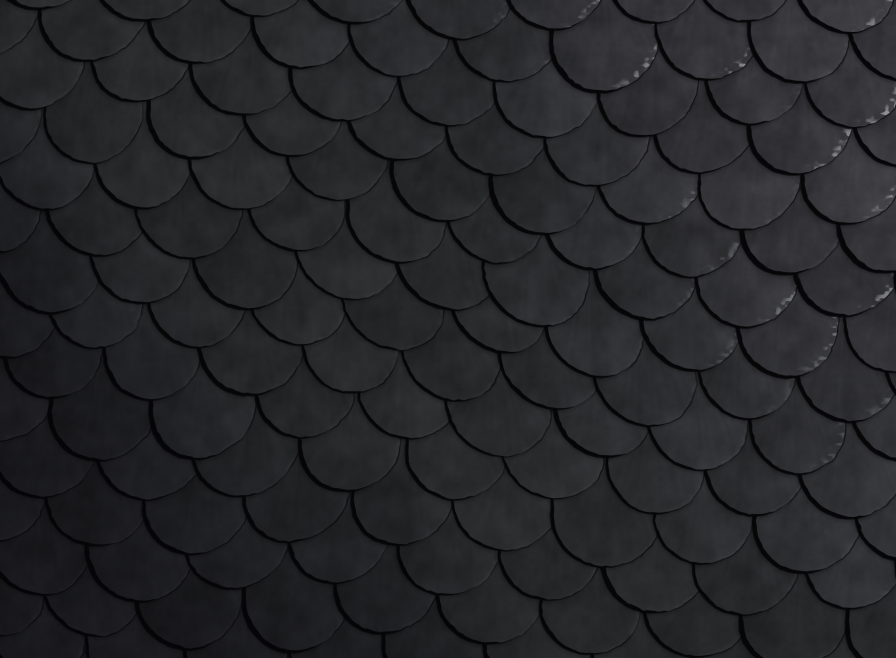
A WebGL 1 fragment shader for this texture:

```glsl
precision highp float;
// Dark slate roof of overlapping fish-scale tiles, lit from the upper right.

uniform vec2 u_resolution;

// Lengths are fractions of the canvas width.
const vec2 PITCH = vec2(0.112, 0.0534);
const vec2 FIRST_TILE = vec2(0.052, 0.672);
const float RADIUS = 0.0562;
const float LINE_WIDTH = 0.0010;
const vec2 SHADOW_SHIFT = vec2(0.0042, 0.0028);

const vec3 GAP = vec3(0.018, 0.018, 0.024);
const vec3 SHADE = vec3(0.098, 0.099, 0.112);
const vec3 SLATE = vec3(0.150, 0.155, 0.161);
const vec3 PALE = vec3(0.212, 0.211, 0.229);
const vec3 GLINT = vec3(0.66, 0.67, 0.70);

float hash(vec2 p) {
  return fract(sin(dot(p, vec2(127.1, 311.7))) * 43758.5453);
}

float noise(vec2 p) {
  vec2 i = floor(p);
  vec2 f = fract(p);
  f = f * f * (3.0 - 2.0 * f);
  float bottom = mix(hash(i), hash(i + vec2(1.0, 0.0)), f.x);
  float top = mix(hash(i + vec2(0.0, 1.0)), hash(i + 1.0), f.x);
  return mix(bottom, top, f.y);
}

float fbm(vec2 p) {
  float sum = 0.0;
  float gain = 0.5;
  for (int i = 0; i < 4; i++) {
    sum += gain * noise(p);
    p = p * 2.03 + 17.3;
    gain *= 0.55;
  }
  return sum;
}

// Distance to a tile with a round lower end and straight sides above.
float tileDistance(vec2 q, float radius) {
  return length(vec2(q.x, min(q.y, 0.0))) - radius;
}

float coverage(float d, float blur) {
  return 1.0 - smoothstep(-blur, blur, d);
}

// Light across the roof, from lower left (0) to upper right (1).
vec3 roofColor(float light) {
  vec3 color = mix(SHADE, SLATE, smoothstep(0.10, 0.46, light));
  return mix(color, PALE, smoothstep(0.46, 0.92, light));
}

// Slate face with streaks, a lit rim and wet glints.
vec3 tileColor(vec2 q, float d, vec2 id, float light, float grain, float fleck) {
  float tone = 0.91 + 0.17 * hash(id + 5.7);
  float streak = noise(vec2(atan(q.x, 0.09 - q.y) * 26.0, length(q) * 40.0) + id * 9.0);
  tone += 0.42 * (grain - 0.51) + 0.08 * (streak - 0.5);
  tone += 0.09 * dot(q, vec2(0.7, -0.7)) / RADIUS;
  float facing = smoothstep(-0.1, 0.6, q.x / RADIUS);
  tone += 0.20 * smoothstep(-0.005, -0.001, d) * facing * fleck;
  float wet = smoothstep(0.60, 0.90, light) * smoothstep(0.25, 0.7, hash(id + 2.3));
  float sparkle = wet * facing * smoothstep(-0.011, -0.003, d) * smoothstep(0.50, 0.80, fleck);
  return mix(roofColor(light) * tone, GLINT, 0.75 * sparkle);
}

void main() {
  vec2 p = gl_FragCoord.xy / u_resolution.x;
  float pixel = 1.0 / u_resolution.x;
  float height = u_resolution.y / u_resolution.x;
  float light = 0.62 * p.x + 0.38 * p.y / height + 0.10 * (noise(p * 7.0) - 0.5);
  float grain = fbm(p * 42.0);
  float fleck = noise(p * vec2(190.0, 260.0));
  float chip = (noise(p * 60.0) - 0.5) * 0.0018 + (noise(p * 170.0) - 0.5) * 0.0016;
  float wear = smoothstep(0.15, 0.6, noise(p * 48.0 + 3.0));

  // Gentle sag and tilt of the courses.
  vec2 w = p - FIRST_TILE;
  w.y += 0.03 * p.x + 0.008 * sin(p.x * 9.0 + p.y * 4.0);
  w.x += 0.007 * sin(p.y * 13.0 + p.x * 3.0);

  // Paint nearby courses upward, so upper tiles cover lower ones.
  float baseRow = floor(w.y / PITCH.y);
  vec3 color = GAP;
  for (int j = -2; j <= 2; j++) {
    float row = baseRow + float(j);
    float stagger = 0.5 * mod(row, 2.0);
    float baseColumn = floor(w.x / PITCH.x - stagger);
    for (int i = 0; i <= 1; i++) {
      vec2 id = vec2(baseColumn + float(i), row);
      vec2 jitter = vec2(hash(id), hash(id + 31.4)) - 0.5;
      vec2 center = vec2(id.x + stagger, row) * PITCH + jitter * vec2(0.015, 0.018);
      float radius = RADIUS * (0.94 + 0.12 * hash(id + 12.9));
      vec2 q = w - center;
      float d = tileDistance(q, radius) + chip;

      // Deep shadow at the lower left, a thin worn line elsewhere.
      float depth = 0.75 + 0.5 * hash(id + 44.1);
      float shadowD = tileDistance(q + SHADOW_SHIFT * depth, radius) + chip * 0.5;
      float deep = coverage(shadowD, 0.0010 + 0.5 * pixel);
      float line = coverage(d - LINE_WIDTH, 0.0008 + 0.5 * pixel) * mix(0.45, 0.95, wear);
      float halo = 0.25 * coverage(shadowD - 0.002, 0.004);
      color = mix(color, GAP, max(max(deep * 0.97, line), halo));
      color = mix(color, tileColor(q, d, id, light, grain, fleck), coverage(d, 0.8 * pixel));
    }
  }
  gl_FragColor = vec4(color, 1.0);
}
```
